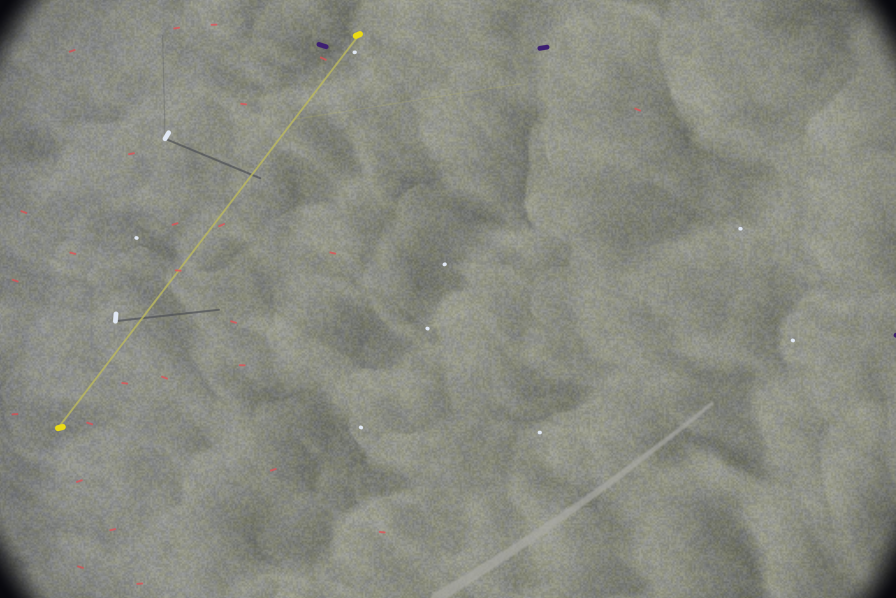
Reproduce this texture procedurally as a Shadertoy shader.

```glsl
const vec3 SAND_LIGHT = vec3(0.585, 0.592, 0.565);
const vec3 SAND_DARK = vec3(0.36, 0.37, 0.36);
const vec3 OCHRE_TINT = vec3(0.008, 0.008, -0.028);
const vec3 TRACK = vec3(0.67, 0.67, 0.65);
const vec3 ROPE = vec3(0.74, 0.73, 0.36);
const vec3 FLAG_RED = vec3(0.88, 0.32, 0.34);
const vec3 FLAG_PURPLE = vec3(0.24, 0.12, 0.45);
const vec3 POST_WHITE = vec3(0.88, 0.91, 0.96);
const vec3 MARKER_YELLOW = vec3(0.92, 0.86, 0.08);
const vec3 SHADOW = vec3(0.30, 0.31, 0.33);
const vec3 VIGNETTE = vec3(0.03, 0.03, 0.05);
const vec2 WIND = vec2(0.85, -0.527);
const vec2 LARGE_LOBE = vec2(0.25, 0.15);
const vec2 SMALL_LOBE = vec2(0.13, 0.075);
const float GRAIN = 0.085;

float hash(vec2 p) {
    vec3 q = fract(p.xyx * 0.1031);
    q += dot(q, q.yzx + 33.33);
    return fract((q.x + q.y) * q.z);
}

float noise(vec2 p) {
    vec2 i = floor(p), f = fract(p);
    f = f * f * (3.0 - 2.0 * f);
    return mix(mix(hash(i), hash(i + vec2(1, 0)), f.x),
               mix(hash(i + vec2(0, 1)), hash(i + vec2(1, 1)), f.x), f.y);
}

float fbm(vec2 p) {
    float sum = 0.0, amp = 0.5;
    for (int i = 0; i < 4; i++) {
        sum += amp * noise(p);
        p = mat2(1.6, 1.2, -1.2, 1.6) * p + 7.3;
        amp *= 0.5;
    }
    return sum;
}

// Overlapping dune lobes, painted downwind: crisp bright nose, dark tail
float lobes(vec2 q, float seed) {
    vec2 cell = floor(q);
    float tone = 0.65;
    for (int i = -4; i <= 0; i++) {
        for (int j = -1; j <= 1; j++) {
            vec2 id = cell + vec2(i, j);
            vec2 key = id + seed;
            vec2 jitter = vec2(hash(key), 0.2 + 0.6 * hash(key + 31.7));
            vec2 d = q - id - jitter;
            float s = d.x - 0.6 * d.y * d.y;
            float softness = mix(0.05, 0.35, hash(key + 57.1));
            float cover = smoothstep(0.0, softness, s) * smoothstep(3.0, 2.0, s)
                        * smoothstep(1.0, 0.7, abs(d.y));
            float depth = mix(0.3, 1.0, hash(key + 83.9));
            float tail = smoothstep(0.1, 1.25, s) * (1.0 - 0.5 * d.y * d.y);
            tone = mix(tone, 0.92 - depth * tail, cover);
        }
    }
    return tone;
}

float segment(vec2 p, vec2 a, vec2 b) {
    vec2 d = b - a;
    return length(p - a - d * clamp(dot(p - a, d) / dot(d, d), 0.0, 1.0));
}

float stroke(float dist, float halfWidth) {
    float aa = 0.7 / iResolution.y;
    return 1.0 - smoothstep(halfWidth - aa, halfWidth + aa, dist);
}

// Small scattered marks, at most one per grid cell
float specks(vec2 p, float size, vec2 radius, float chance, float seed) {
    vec2 id = floor(p / size);
    vec2 key = id + seed;
    vec2 at = (id + 0.2 + 0.6 * vec2(hash(key), hash(key + 17.3))) * size;
    vec2 reach = vec2(radius.x, (hash(key + 5.9) - 0.5) * radius.x);
    return stroke(segment(p, at - reach, at + reach), radius.y)
         * step(hash(key + 41.3), chance);
}

void mainImage(out vec4 fragColor, in vec2 fragCoord) {
    vec2 p = fragCoord / iResolution.y;
    float aspect = iResolution.x / iResolution.y;

    // Sand relief
    vec2 warp = vec2(fbm(p * 4.0), fbm(p * 4.0 + 19.0)) - 0.47;
    vec2 w = p + 0.16 * warp + 0.02 * (fbm(p * 22.0) - 0.47);
    vec2 q = vec2(dot(w, WIND), dot(w, vec2(-WIND.y, WIND.x)));
    float fine = 0.5 - 0.28 * smoothstep(0.5, 1.1, p.x);
    float tone = mix(lobes(q / LARGE_LOBE + 9.0, 3.0), lobes(q / SMALL_LOBE + 40.0, 71.0), fine);
    float flat_ = 0.35 * smoothstep(0.65, 0.1, p.x);
    tone = mix(tone, 0.62, flat_);
    tone += 0.26 * (fbm(q * vec2(12.0, 45.0)) - 0.47) + 0.3 * (fbm(p * 25.0) - 0.47);
    vec3 color = mix(SAND_DARK, SAND_LIGHT, clamp(tone + 0.1, 0.0, 1.08));

    // Grain and tint
    color += GRAIN * (noise(p * 340.0) - 0.5);
    color += OCHRE_TINT * (2.2 * noise(p * 150.0) - 0.6);
    color.b += 0.02 * smoothstep(0.6, 0.0, p.x);

    // Curved track
    float along = clamp((p.x - 0.73) / 0.46, 0.0, 1.0);
    float bend = 0.325 * along - 0.05 * along * (1.0 - along);
    float trackDist = length(vec2(max(abs(p.x - 0.96) - 0.23, 0.0), 0.82 * (p.y - bend)));
    float trackWidth = mix(0.009, 0.003, along);
    color = mix(color, TRACK, 0.65 * smoothstep(trackWidth + 0.003, trackWidth - 0.003, trackDist));

    // Rope, cables, posts and their shadows
    vec2 ropeLow = vec2(0.097, 0.284), ropeHigh = vec2(0.599, 0.94);
    vec2 postA = vec2(0.276, 0.768), postB = vec2(0.193, 0.463);
    float shade = max(stroke(segment(p, postA, vec2(0.435, 0.702)), 0.0017),
                      stroke(segment(p, postB, vec2(0.366, 0.482)), 0.0017));
    color = mix(color, SHADOW, 0.7 * shade);
    color = mix(color, SHADOW, 0.3 * stroke(segment(p, postA, vec2(0.272, 0.94)), 0.001));
    color = mix(color, ROPE, 0.2 * stroke(segment(p, vec2(0.49, 0.80), vec2(0.87, 0.86)), 0.001));
    color = mix(color, ROPE, 0.8 * stroke(segment(p, ropeLow, ropeHigh), 0.0016));
    float posts = max(stroke(segment(p, postA, postA + vec2(0.006, 0.01)), 0.004),
                      stroke(segment(p, postB, postB + vec2(0.001, 0.012)), 0.004));
    color = mix(color, POST_WHITE, posts);
    float ends = min(segment(p, ropeLow, ropeLow + vec2(0.008, 0.002)),
                     segment(p, ropeHigh - vec2(0.004, 0.0), ropeHigh + 0.003));
    color = mix(color, MARKER_YELLOW, stroke(ends, 0.005));

    // Scattered flags
    float chance = mix(0.28, 0.04, smoothstep(0.45, 0.7, p.x));
    color = mix(color, FLAG_RED, 0.8 * specks(p, 0.085, vec2(0.004, 0.0016), chance, 12.0));
    color = mix(color, POST_WHITE, specks(p, 0.17, vec2(0.0005, 0.003), 0.1, 63.0));
    color = mix(color, FLAG_PURPLE, specks(p, 0.2, vec2(0.006, 0.004), 0.08, 27.0));

    // Dark corners
    float corner = length(p - 0.5 * vec2(aspect, 1.0)) / length(0.5 * vec2(aspect, 1.0));
    color *= 1.0 - 0.12 * smoothstep(0.75, 0.95, corner);
    fragColor = vec4(mix(color, VIGNETTE, smoothstep(0.91, 0.99, corner)), 1.0);
}
```
